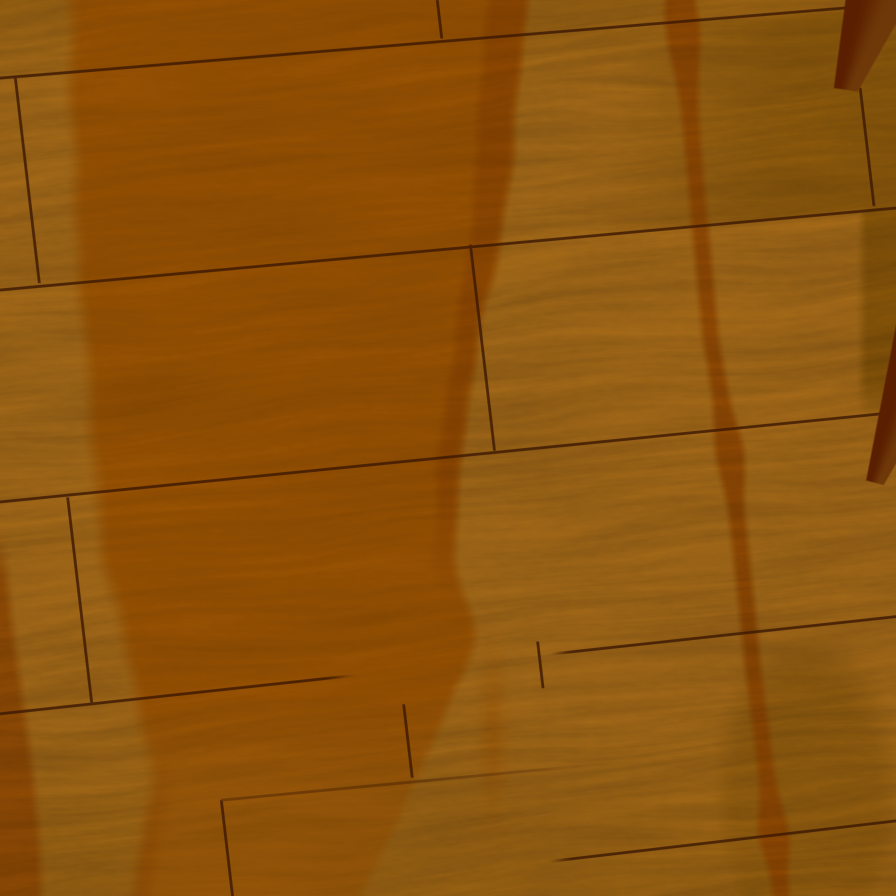
Give the GLSL for this texture, as a WebGL 2 fragment shader.

```glsl
#version 300 es
precision highp float;

#define GRAIN_AMOUNT 0.20
#define GRAIN_STRETCH vec2(5.0, 75.0)
#define SEAM_WIDTH 0.0013
#define SEAM_STRENGTH 0.8
#define JOINT_LEAN 0.117
#define EDGE_BLUR 0.012
#define ROW_START 0.0872
#define ROW_HEIGHT 0.2365
#define ROW_SLOPE 0.083
#define ROW_FAN 0.0085

uniform vec2 u_resolution;
out vec4 fragColor;

const vec3 PALE_WOOD = vec3(0.585, 0.375, 0.085);
const vec3 AMBER = vec3(0.555, 0.298, 0.008);
const vec3 DEEP_AMBER = vec3(0.505, 0.245, 0.0);
const vec3 OLIVE_SHADE = vec3(0.47, 0.295, 0.025);
const vec3 SEAM = vec3(0.23, 0.09, 0.01);
const vec3 LEG_DARK = vec3(0.35, 0.12, 0.0);
const vec3 LEG_LIT = vec3(0.43, 0.22, 0.03);

// Horizontal positions at equal steps from top to bottom
const float WIDE_LEFT[9] = float[](.078, .081, .085, .094, .103, .117, .147, .169, .154);
const float WIDE_RIGHT[9] = float[](.590, .574, .562, .533, .514, .508, .515, .464, .404);
const float THIN_CENTRE[9] = float[](.759, .770, .781, .793, .814, .828, .841, .857, .872);

// Plank ends: x at the top, top, bottom
const vec3 JOINTS[8] = vec3[](
  vec3(.488, .0, .043), vec3(.017, .086, .316), vec3(.960, .098, .230),
  vec3(.525, .273, .503), vec3(.0755, .555, .786), vec3(.600, .716, .768),
  vec3(.4505, .786, .868), vec3(.247, .893, 1.01));

float curve(float knots[9], float v) {
  float s = clamp(v, 0.0, 0.9999) * 8.0;
  int i = int(s);
  return mix(knots[i], knots[i + 1], fract(s));
}

float rise(float edge, float blur, float x) { return smoothstep(edge - blur, edge + blur, x); }

float bell(float x, float width) { return exp(-x * x / (width * width)); }

float blob(vec2 p, vec2 centre, vec2 radius) {
  return 1.0 - smoothstep(0.7, 1.1, length((p - centre) / radius));
}

vec2 gradientAt(vec2 cell) {
  float a = fract(sin(dot(cell, vec2(127.1, 311.7))) * 43758.5) * 6.2832;
  return vec2(cos(a), sin(a));
}

float noise(vec2 p) {
  vec2 i = floor(p), f = fract(p), u = f * f * f * (f * (f * 6.0 - 15.0) + 10.0);
  vec2 e = vec2(0.0, 1.0);
  return mix(mix(dot(gradientAt(i), f), dot(gradientAt(i + e.yx), f - e.yx), u.x),
             mix(dot(gradientAt(i + e), f - e), dot(gradientAt(i + 1.0), f - 1.0), u.x), u.y);
}

float fbm(vec2 p) {
  float sum = 0.0, gain = 0.5;
  for (int i = 0; i < 4; i++, gain *= 0.55) {
    sum += gain * noise(p);
    p = p * 1.9 + 17.3;
  }
  return sum;
}

float line(float d, float width, float px) { return 1.0 - smoothstep(width - 0.5 * px, width + px, abs(d)); }

float side(vec2 p, vec2 a, vec2 b) {
  vec2 d = normalize(b - a), r = p - a;
  return d.x * r.y - d.y * r.x;
}

// Tapered chair leg, shaded from its left face to its right
vec3 addLeg(vec3 col, vec2 p, vec2 topLeft, vec2 footLeft, vec2 footRight, vec2 topRight, float px) {
  float left = side(p, topLeft, footLeft), right = side(p, footRight, topRight);
  float d = max(max(left, right), side(p, footLeft, footRight));
  vec3 wood = mix(LEG_DARK, LEG_LIT, smoothstep(0.2, 0.75, left / (left + right - 1e-4)));
  return mix(col, wood, 1.0 - smoothstep(-px, 1.5 * px, d));
}

void main() {
  vec2 uv = gl_FragCoord.xy / u_resolution;
  vec2 p = vec2(uv.x, 1.0 - uv.y);  // y runs downward
  float px = 1.0 / min(u_resolution.x, u_resolution.y);

  // Plank rows fan out slightly to the right
  float height = ROW_HEIGHT - ROW_FAN * p.x;
  float row = (p.y - ROW_START + ROW_SLOPE * p.x) / height;
  vec2 along = vec2(p.x, p.y + 0.095 * p.x);
  float wobble = 0.006 * noise(p * 14.0);

  // Pale boards and olive shade
  vec3 col = PALE_WOOD;
  float inRow = rise(0.0, 0.03, row) * (1.0 - rise(1.0, 0.03, row));
  float shade = 0.75 * inRow * smoothstep(0.62, 0.92, p.x);
  shade = max(shade, 0.9 * rise(0.962, 0.008, p.x) * rise(0.22, 0.02, p.y) * (1.0 - rise(0.45, 0.03, p.y)));
  shade = max(shade, 0.55 * blob(p, vec2(0.90, 0.90), vec2(0.11, 0.19)));
  shade = max(shade, 0.3 * smoothstep(0.75, 1.0, p.y));
  shade = max(shade, 0.3 * (1.0 - smoothstep(0.0, 0.12, p.y)));
  col = mix(col, OLIVE_SHADE, shade);

  // Wide amber shadow with a darker right rim
  float left = curve(WIDE_LEFT, p.y) + wobble;
  float right = curve(WIDE_RIGHT, p.y) + 0.016 * bell(p.y - 0.71, 0.04) + wobble;
  float wide = rise(left, EDGE_BLUR, p.x) * (1.0 - rise(right, 0.7 * EDGE_BLUR, p.x));
  col = mix(col, AMBER, wide * mix(1.0, 0.65, smoothstep(0.76, 0.9, p.y)));
  float rimWidth = mix(0.045, 0.024, smoothstep(0.0, 0.45, p.y));
  float rim = wide * rise(right - rimWidth, 0.008, p.x) * (1.0 - smoothstep(0.5, 0.72, p.y));
  col = mix(col, DEEP_AMBER, 0.75 * rim);

  // Lower shadows and the faint strip
  float corner = 1.0 - rise(0.043 * smoothstep(0.55, 1.0, p.y) + 0.003, 0.008, p.x);
  col = mix(col, DEEP_AMBER, 0.8 * corner * smoothstep(0.58, 0.66, p.y));
  col = mix(col, AMBER, 0.5 * bell(p.x - 0.55, 0.014) * bell(p.y - 0.82, 0.08));
  col = mix(col, DEEP_AMBER, 0.4 * bell(p.x - 0.165 + 0.2 * (p.y - 0.95), 0.012) * smoothstep(0.82, 0.95, p.y));

  // Thin shadow with knobs
  float knobs = 0.010 * bell(p.y - 0.03, 0.06) + 0.007 * bell(p.y - 0.505, 0.04) + 0.008 * bell(p.y - 0.93, 0.035);
  float thin = 1.0 - rise(0.009 + knobs, 0.006, abs(p.x - curve(THIN_CENTRE, p.y)));
  col = mix(col, DEEP_AMBER, 0.88 * thin);

  // Wood grain, shifted on every row
  vec2 g = along * GRAIN_STRETCH + floor(row) * 7.7;
  g.y += 1.5 * noise(along * vec2(4.0, 12.0));
  float grain = fbm(g) + 0.35 * noise(along * vec2(3.0, 22.0)) + 0.25 * fbm(p * vec2(60.0, 150.0));
  col *= 1.0 + GRAIN_AMOUNT * grain * mix(1.0, 0.65, wide);

  // Long seams, broken on the lower rows
  float seamId = round(row);
  float shown = step(-0.5, seamId);
  if (seamId > 2.5) shown *= rise(0.625, 0.015, p.x);
  if (seamId == 3.0) shown = max(shown, 1.0 - rise(0.38, 0.02, p.x));
  float seam = shown * line((row - seamId) * height, SEAM_WIDTH, px);
  float faint = line(p.y - 0.893 + 0.095 * (p.x - 0.247), SEAM_WIDTH, px);
  seam = max(seam, 0.5 * faint * step(0.247, p.x) * (1.0 - smoothstep(0.45, 0.74, p.x)));

  // Plank ends
  for (int i = 0; i < 8; i++) {
    vec3 j = JOINTS[i];
    float span = rise(j.y, px, p.y) * (1.0 - rise(j.z, px, p.y));
    seam = max(seam, span * line(p.x - j.x - JOINT_LEAN * (p.y - j.y), SEAM_WIDTH, px));
  }
  col = mix(col, SEAM, SEAM_STRENGTH * seam);

  // Chair legs at the right border
  col = addLeg(col, p, vec2(.944, 0.), vec2(.931, .098), vec2(.957, .102), vec2(1.0, .026), px);
  col = addLeg(col, p, vec2(1.0, .365), vec2(.967, .536), vec2(.986, .541), vec2(1.0, .517), px);

  fragColor = vec4(clamp(col, 0.0, 1.0), 1.0);
}
```
